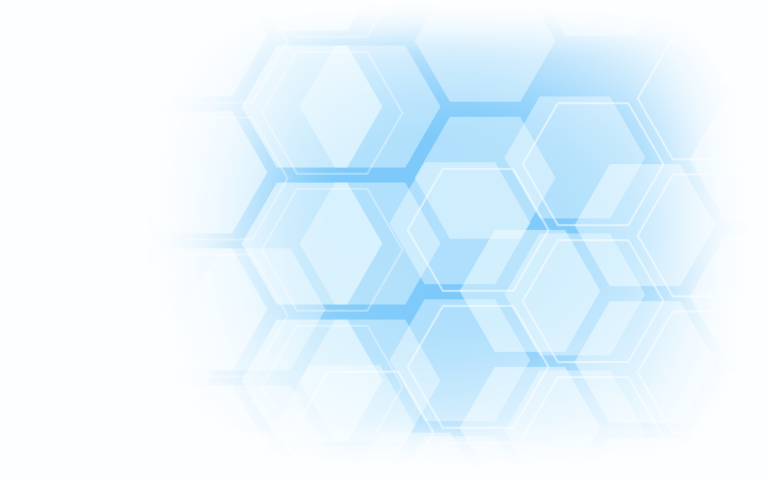
Give the GLSL for this background, as a WebGL 2 fragment shader.

```glsl
#version 300 es
precision highp float;
// Translucent white hexagon lattices overlapping on a soft blue glow.

#define APOTHEM 0.127
#define COLUMN 0.2396
#define ROW 0.2854
#define STAGGER 0.52
#define LINE_WIDTH 0.0021
#define GLOW_CENTER vec2(0.935, 0.49)
#define GLOW_RADIUS vec2(0.69, 0.53)
#define DEEP_BLUE vec3(0.49, 0.79, 0.98)
#define PALE_BLUE vec3(0.96, 0.995, 1.0)
#define PAPER vec3(0.992, 0.997, 1.0)

uniform vec2 u_resolution;
out vec4 fragColor;

float hash(vec2 p) {
    return fract(sin(dot(p, vec2(41.3, 289.1))) * 4375.5);
}

float valueNoise(vec2 p) {
    vec2 i = floor(p), f = fract(p);
    f = f * f * (3.0 - 2.0 * f);
    return mix(mix(hash(i), hash(i + vec2(1, 0)), f.x),
               mix(hash(i + vec2(0, 1)), hash(i + vec2(1, 1)), f.x), f.y);
}

// Signed distance to a hexagon with flat top and bottom
float hexagon(vec2 p) {
    p = abs(p);
    return max(p.y, dot(p, vec2(0.866, 0.5))) - APOTHEM;
}

// Nearest hexagon of a staggered lattice; bounds hold the allowed
// range of the diagonal x + 0.8 y (xy) and of x (zw) for its centers
float lattice(vec2 p, vec2 origin, vec4 bounds) {
    vec2 q = p - origin;
    float nearest = 1.0;
    float column = round(q.x / COLUMN);
    for (int k = -1; k <= 1; k++) {
        float i = column + float(k);
        float shift = i * STAGGER;
        float j = round(q.y / ROW - shift);
        vec2 center = vec2(i * COLUMN, (j + shift) * ROW);
        vec2 c = center + origin;
        float diagonal = c.x + 0.8 * c.y;
        bool allowed = diagonal > bounds.x && diagonal < bounds.y
                    && c.x > bounds.z && c.x < bounds.w;
        if (allowed) nearest = min(nearest, hexagon(q - center));
    }
    return nearest;
}

float fill(float d) {
    float aa = 0.8 / u_resolution.y;
    return 1.0 - smoothstep(-aa, aa, d);
}

float outline(float d) {
    return fill(abs(d) - LINE_WIDTH);
}

void main() {
    // Height is one unit, y runs down from the top edge
    vec2 p = gl_FragCoord.xy / u_resolution.y;
    p.y = 1.0 - p.y;

    // Blue glow that fades into white towards every edge
    float r = length((p - GLOW_CENTER) / GLOW_RADIUS);
    float glow = 1.0 - smoothstep(0.3, 1.2, r);
    glow *= smoothstep(0.25, 0.7, p.x) * (1.0 - smoothstep(1.3, 1.6, p.x));
    glow *= smoothstep(-0.01, 0.13, p.y) * (1.0 - smoothstep(0.86, 1.0, p.y));
    glow *= 0.94 + 0.12 * valueNoise(p * 5.0);
    vec3 color = DEEP_BLUE;

    // Filled lattices: main, left, center and right
    float mainHex = lattice(p, vec2(0.771, 0.222), vec4(0.875, 1.417, 0.0, 2.0));
    float leftHex = lattice(p, vec2(0.650, 0.222), vec4(-1.0, 3.0, -1.0, 0.69));
    float centerHex = lattice(p, vec2(0.958, 0.465), vec4(1.27, 3.0, 0.0, 1.25));
    float rightHex = lattice(p, vec2(1.104, 0.606), vec4(1.54, 4.0, 0.0, 2.0));
    color = mix(color, PALE_BLUE, 0.43 * fill(mainHex));
    color = mix(color, PALE_BLUE, 0.58 * fill(leftHex));
    color = mix(color, PALE_BLUE, 0.42 * fill(centerHex));
    color = mix(color, PALE_BLUE, 0.50 * fill(rightHex));

    // Thin outlines beside the filled shapes
    float centerLine = lattice(p, vec2(0.996, 0.479), vec4(1.31, 4.0, 0.0, 2.0));
    float leftLine = lattice(p, vec2(0.692, 0.235), vec4(-1.0, 3.0, -1.0, 0.9));
    color = mix(color, PAPER, 0.55 * outline(centerLine));
    color = mix(color, PAPER, 0.35 * outline(leftLine));

    fragColor = vec4(mix(PAPER, color, clamp(glow, 0.0, 1.0)), 1.0);
}
```
